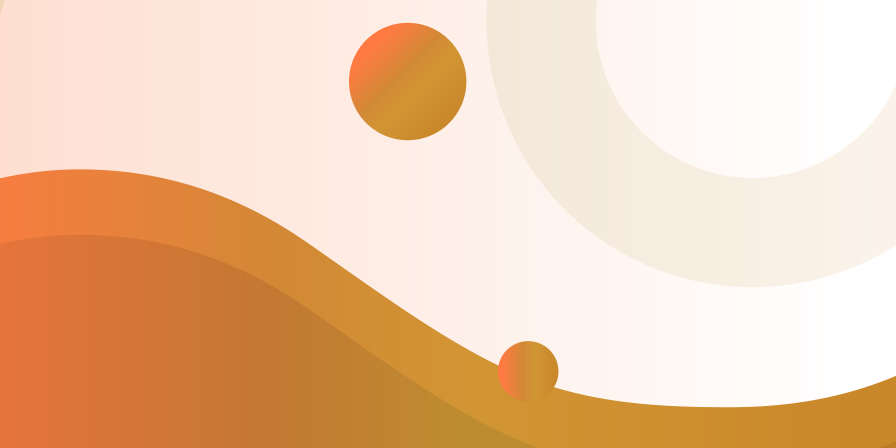
A Shadertoy shader for this background:

```glsl
// Warm abstract banner: a pale peach-to-white field with a large cream ring,
// two metallic orange discs and a pair of layered waves along the bottom.
// Waves are a Hermite spline; all lengths are in units of canvas height.

const vec3 ORANGE = vec3(1.00, 0.48, 0.26);
const vec3 COPPER = vec3(0.825, 0.535, 0.208);
const vec3 GOLD   = vec3(0.823, 0.585, 0.204);
const vec3 OCHRE  = vec3(0.785, 0.53, 0.16);

// Anti-aliased fill of a signed distance; px is the pixel size
float fill(float dist, float px) {
    return clamp(0.5 - dist / px, 0.0, 1.0);
}

// Position of x between two limits, clamped to 0..1
float span(float a, float b, float x) {
    return clamp((x - a) / (b - a), 0.0, 1.0);
}

// Metallic gradient shared by the discs and the upper wave
vec3 metal(float t) {
    vec3 col = mix(ORANGE, COPPER, span(0.0, 0.36, t));
    col = mix(col, GOLD, span(0.36, 0.56, t));
    return mix(col, OCHRE, span(0.56, 1.0, t));
}

// Darker gradient of the lower wave
vec3 rust(float t) {
    vec3 col = mix(vec3(0.90, 0.452, 0.228), vec3(0.765, 0.472, 0.197), span(0.0, 0.30, t));
    col = mix(col, vec3(0.745, 0.55, 0.188), span(0.30, 0.52, t));
    return mix(col, vec3(0.73, 0.49, 0.15), span(0.60, 1.0, t));
}

// Cubic between knots (x, height, slope)
float hermite(vec3 a, vec3 b, float x) {
    float h = b.x - a.x;
    float t = span(a.x, b.x, x);
    float s = 1.0 - t;
    return a.y * s * s * (1.0 + 2.0 * t) + b.y * t * t * (3.0 - 2.0 * t)
         + h * t * s * (a.z * s - b.z * t);
}

// Height of the wave crest line
float waveHeight(float x) {
    vec3 knots[6] = vec3[6](
        vec3(0.0, 0.602, 0.22),    vec3(0.177, 0.622, 0.0),
        vec3(0.682, 0.461, -0.69), vec3(1.117, 0.182, -0.48),
        vec3(1.628, 0.091, 0.0),   vec3(2.0, 0.161, 0.42));
    float y = knots[0].y;
    for (int i = 0; i < 5; i++) {
        if (x >= knots[i].x) y = hermite(knots[i], knots[i + 1], x);
    }
    return y;
}

// Disc with a metallic gradient running along dir
vec3 disc(vec3 base, vec2 p, vec2 center, float radius, vec2 dir, float px) {
    vec2 d = p - center;
    float t = 0.5 + 0.5 * dot(d, dir) / radius;
    return mix(base, metal(span(0.08, 1.0, t)), fill(length(d) - radius, px));
}

void mainImage(out vec4 fragColor, in vec2 fragCoord) {
    float px = 1.0 / iResolution.y;
    vec2 p = fragCoord * px;
    float across = fragCoord.x / iResolution.x;

    // Background field
    vec3 col = mix(vec3(0.997, 0.875, 0.82), vec3(0.997, 0.943, 0.918), span(0.0, 0.53, across));
    col = mix(col, vec3(1.0), span(0.53, 0.95, across));

    // Cream ring, and the sliver of a disc in the top left corner
    float ring = abs(length(p - vec2(1.68, 0.953)) - 0.472) - 0.122;
    vec3 cream = mix(vec3(0.953, 0.908, 0.847), vec3(0.984, 0.955, 0.918), span(0.54, 1.0, across));
    col = mix(col, cream, fill(ring, px));
    float sliver = length(p - vec2(-0.245, 1.052)) - 0.26;
    col = mix(col, vec3(0.94, 0.83, 0.72), fill(sliver, px));

    // Layered waves
    float crest = p.y - waveHeight(p.x);
    col = mix(col, metal(mix(0.07, 1.0, across)), fill(crest, px));
    col = mix(col, rust(across), fill(crest + 0.146, px));

    // Discs
    col = disc(col, p, vec2(0.910, 0.818), 0.131, normalize(vec2(1.0, -1.0)), px);
    col = disc(col, p, vec2(1.179, 0.171), 0.0675, vec2(1.0, 0.0), px);

    fragColor = vec4(col, 1.0);
}
```
